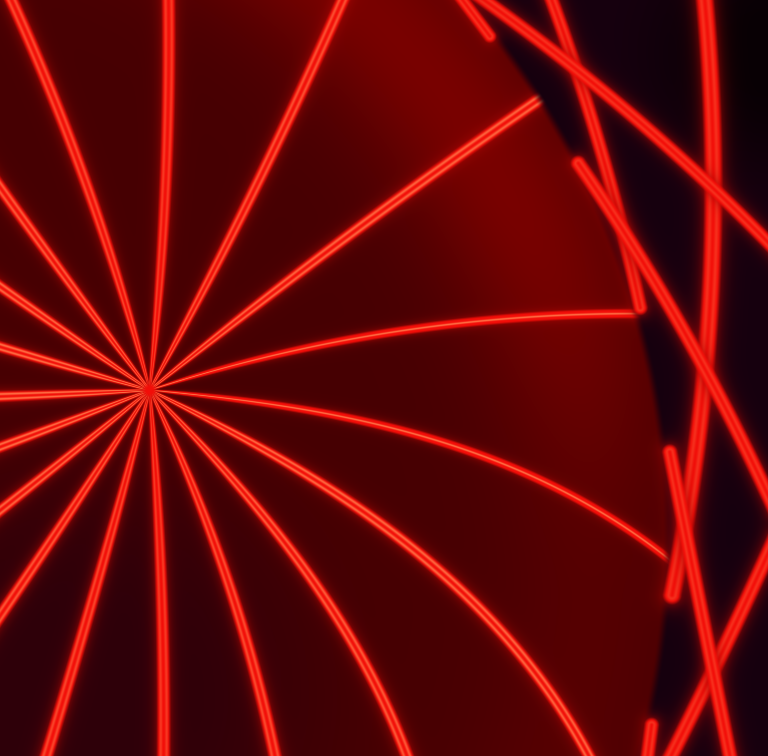
A WebGL 1 fragment shader for this background:

```glsl
precision highp float;

uniform vec2 u_resolution;

const float TAU = 6.2831853;
const float SPOKES = 18.0;
const vec2 HUB = vec2(0.198, 0.484);
const vec2 DOME_CENTER = vec2(-0.201, 0.286);
const float DOME_RADIUS = 1.085;

const vec3 NIGHT = vec3(0.085, 0.0, 0.055);
const vec3 CORNER = vec3(0.03, 0.0, 0.015);
const vec3 MAROON = vec3(0.275, 0.0, 0.008);
const vec3 PLUM = vec3(0.18, 0.0, 0.035);
const vec3 WARM = vec3(0.47, 0.004, 0.0);
const vec3 HALO = vec3(0.67, 0.02, 0.01);
const vec3 NEON = vec3(0.95, 0.05, 0.03);
const vec3 CORE = vec3(1.0, 0.48, 0.29);

// Glowing tube: halo, solid body and a pair of hot lines at +-split
vec3 paintTube(vec3 color, float dist, float width, float split, float heat, float pixel) {
    float d = abs(dist);
    float halo = exp(-max(d - width, 0.0) / (0.75 * width));
    float body = 1.0 - smoothstep(0.7 * width - 0.5 * pixel, 1.15 * width + 0.5 * pixel, d);
    float lineWidth = max(0.24 * width, 0.6 * pixel);
    float offset = (d - split * width) / lineWidth;
    color = mix(color, HALO, 0.55 * halo);
    color = mix(color, NEON, body);
    return mix(color, CORE, heat * body * exp(-offset * offset));
}

// Distance to a segment from a to b, bowed sideways by bow
float bowedSegment(vec2 p, vec2 a, vec2 b, float bow) {
    float span = length(b - a);
    vec2 dir = (b - a) / span;
    vec2 q = p - a;
    float t = dot(q, dir) / span;
    float s = clamp(t, 0.0, 1.0);
    float across = dot(q, vec2(-dir.y, dir.x)) - 4.0 * bow * s * (1.0 - s);
    return length(vec2(across, (t - s) * span));
}

// Direction of spoke k at a given radius, in degrees
float spokeAngle(float k, float radius) {
    float phase = TAU * k / SPOKES;
    float skew = 6.48 * cos(phase) - 3.79 * sin(phase)
               + 1.45 * cos(2.0 * phase) + 0.54 * sin(2.0 * phase)
               + 0.30 * cos(3.0 * phase) + 0.49 * sin(3.0 * phase);
    float bend = mix(9.1 - 2.3 * k, -14.4, smoothstep(2.2, 4.2, k))
               + 12.1 * smoothstep(7.8, 9.6, k);
    float curl = -16.6 * step(4.5, k) * step(k, 7.5);
    float reach = radius - 0.265;
    return 98.7 - 360.0 * k / SPOKES + skew + reach * (bend + curl * reach);
}

vec3 paintSpokes(vec3 color, vec2 p, float pixel) {
    vec2 q = p - HUB;
    float radius = length(q);
    float angle = atan(q.y, q.x + 1e-6);
    float width = 0.0015 + 0.0072 * (1.0 - exp(-radius / 0.13));
    for (float k = 0.0; k < SPOKES; k++) {
        float target = radians(spokeAngle(k, radius));
        float delta = angle - target;
        delta -= TAU * floor(delta / TAU + 0.5);
        float thin = step(3.5, k) * step(k, 5.5);
        float heat = mix(0.35, 0.85, abs(cos(target)));
        color = paintTube(color, radius * delta, width * (1.0 - 0.3 * thin),
                          0.45 * (1.0 - thin), heat, pixel);
    }
    return mix(color, NEON, 1.0 - smoothstep(0.004, 0.011, radius));
}

// Dark canopy, warmer in a band inside its rim
vec3 domeShade(vec2 p, float inset) {
    float offset = (inset - 0.1) / 0.12;
    float band = exp(-offset * offset) * mix(0.3, 1.0, smoothstep(0.2, 0.75, p.y));
    float shadow = 1.0 - smoothstep(0.1, 0.45, length(p - vec2(0.1, 0.08)));
    return mix(mix(MAROON, PLUM, shadow), WARM, band);
}

vec3 paintRod(vec3 color, vec2 p, vec2 a, vec2 b, float bow, float width, float pixel) {
    return paintTube(color, bowedSegment(p, a, b, bow), width, 0.4, 0.3, pixel);
}

void main() {
    vec2 p = gl_FragCoord.xy / u_resolution.y;
    float pixel = 1.0 / u_resolution.y;

    // Canopy with spokes, cut off at its rim
    float inset = DOME_RADIUS - length(p - DOME_CENTER);
    vec3 dome = paintSpokes(domeShade(p, inset), p, pixel);
    vec3 night = mix(CORNER, NIGHT, smoothstep(0.03, 0.22, length(p - vec2(1.016, 0.93))));
    vec3 color = mix(night, dome, smoothstep(-0.006, 0.008, inset));

    // Crossing rods beyond the rim
    color = paintRod(color, p, vec2(0.931, 1.013), vec2(0.889, 0.213), 0.030, 0.0115, pixel);
    color = paintRod(color, p, vec2(0.725, 1.013), vec2(0.847, 0.593), 0.008, 0.009, pixel);
    color = paintRod(color, p, vec2(0.622, 1.013), vec2(1.032, 0.663), 0.013, 0.009, pixel);
    color = paintRod(color, p, vec2(0.765, 0.784), vec2(1.025, 0.325), 0.012, 0.0095, pixel);
    color = paintRod(color, p, vec2(1.025, 0.288), vec2(0.881, -0.013), 0.002, 0.010, pixel);
    color = paintRod(color, p, vec2(0.886, 0.402), vec2(0.968, -0.013), 0.0, 0.0095, pixel);
    color = paintRod(color, p, vec2(0.602, 1.013), vec2(0.648, 0.952), 0.0, 0.008, pixel);
    color = paintRod(color, p, vec2(0.862, 0.041), vec2(0.855, -0.013), 0.0, 0.009, pixel);

    gl_FragColor = vec4(color, 1.0);
}
```
